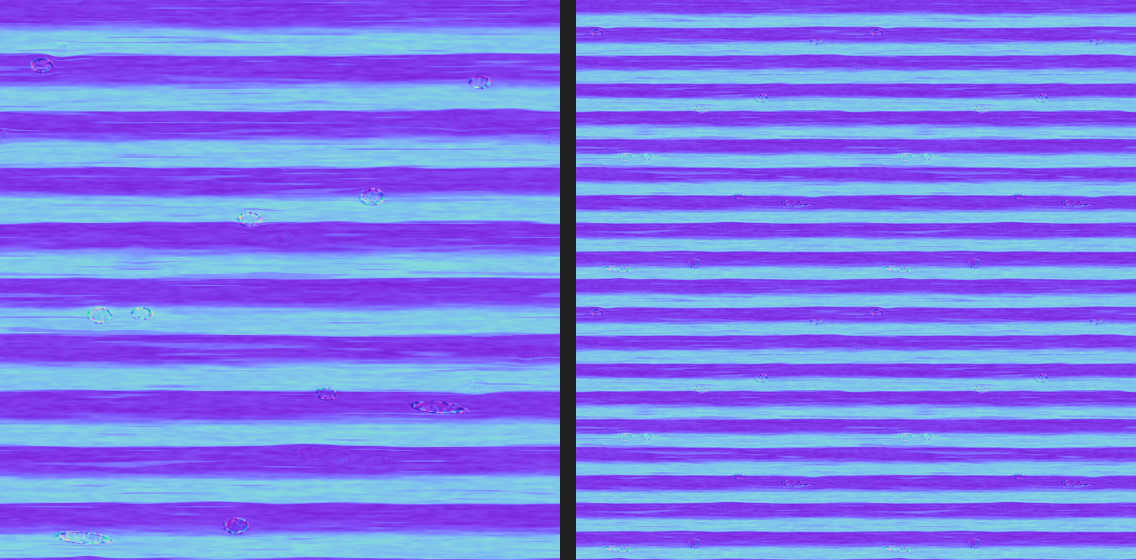
Left, the tile; right, the same tile 2 across and 2 down.
Write a three.js fragment shader that draws this texture map.

```glsl
// Tangent-space normal map of ten stacked horizontal timber logs.
// Each log is a rounded slope profile, roughened by stretched wood fibres
// and scattered knots; the final normal is packed into RGB.
varying vec2 vUv;

const float LOGS = 10.0;
const int KNOTS = 20;
const float UPPER_SLOPE = -0.56;
const float LOWER_SLOPE = 0.57;

float hash(vec2 p) {
  vec3 q = fract(p.xyx * 0.1031);
  q += dot(q, q.yzx + 33.33);
  return fract((q.x + q.y) * q.z);
}

// One wrapped strand of 1D noise, shifted by its own random phase
float strand(float x, float count, float id) {
  float s = (x + hash(vec2(id, 7.0))) * count;
  float i = floor(s);
  float a = hash(vec2(mod(i, count), id));
  float b = hash(vec2(mod(i + 1.0, count), id));
  return mix(a, b, smoothstep(0.0, 1.0, s - i));
}

// Wrapped 2D noise made of blended strands; few cells across give long fibres
float fibre(vec2 uv, vec2 cells, float seed) {
  float y = uv.y * cells.y;
  float row = floor(y);
  float a = strand(uv.x, cells.x, mod(row, cells.y) + seed);
  float b = strand(uv.x, cells.x, mod(row + 1.0, cells.y) + seed);
  return mix(a, b, smoothstep(0.0, 1.0, y - row));
}

// Vertical slope over one log, q runs from its top (0) to its bottom (1)
float logSlope(float q) {
  float lower = smoothstep(0.36, 0.63, q) * (1.0 - smoothstep(0.955, 1.0, q));
  return mix(UPPER_SLOPE, LOWER_SLOPE, lower);
}

// Adds one knot: xy = rim slope, z = fibre deflection, w = roughness
vec4 knot(vec2 uv, float id) {
  float pick = hash(vec2(id, 91.0));
  vec2 centre = vec2(fract(id * 0.618 + 0.2 * pick + 0.1),
                     (mod(id * 3.0, LOGS) + hash(vec2(id, 43.0))) / LOGS);
  float isLong = step(mod(id, 7.0), 0.5);
  vec2 size = mix(vec2(0.023, 0.015), vec2(0.06, 0.013), isLong);
  size *= mix(0.8, 1.1, pick);
  float strength = mix(0.15, 1.0, step(mod(id, 2.0), 0.5));

  vec2 d = fract(uv - centre + 0.5) - 0.5;
  d.y += isLong * d.x * 0.08;
  vec2 e = d / size;
  float r = length(e);
  float rim = exp(-pow((r - 0.85) * 5.5, 2.0));
  float core = 1.0 - smoothstep(0.65, 1.0, r);
  vec2 outward = e / max(r, 0.05);
  vec2 slope = outward * rim * sin((r - 0.85) * 14.0) * 0.45 * strength;
  float deflect = -d.y * 0.55 * exp(-0.7 * r * r);
  return vec4(slope, deflect, (rim + 0.35 * core) * strength);
}

void main() {
  vec4 knots = vec4(0.0);
  for (int i = 0; i < KNOTS; i++) knots += knot(vUv, float(i));
  vec2 uv = vUv + vec2(0.0, knots.z);

  // Fibre layers from long and soft to short and fine
  float sway = fibre(uv, vec2(3.0, 20.0), 11.0) - 0.5;
  float coarse = fibre(uv, vec2(4.0, 130.0), 500.0) - 0.5;
  float medium = fibre(uv, vec2(12.0, 230.0), 900.0) - 0.5;
  float fine = fibre(uv, vec2(56.0, 300.0), 1400.0) - 0.5;
  float patches = fibre(uv, vec2(4.0, 30.0), 1900.0);

  // Rounded logs with fibrous edges
  float edge = 0.03 * sway + 0.035 * coarse + 0.05 * medium;
  float q = fract(1.0 - uv.y * LOGS + edge);
  float slope = logSlope(q);

  // Thin cracks flatten the slope, denser near the groove
  float groove = smoothstep(0.78, 0.97, q);
  float threshold = 0.86 - 0.16 * patches - 0.10 * groove;
  float crack = smoothstep(threshold, threshold + 0.2,
                           fibre(uv, vec2(7.0, 210.0), 2300.0));
  slope *= 1.0 - 0.75 * crack;
  slope += 0.10 * coarse + 0.17 * medium + 0.17 * fine;

  // Speckled bark inside knots
  vec2 speckle = vec2(fibre(vUv, vec2(256.0), 2900.0),
                      fibre(vUv, vec2(256.0), 3400.0)) - 0.5;
  vec2 grain = vec2(0.07 * fine + 0.04 * medium, slope);
  vec2 tilt = grain + knots.xy + speckle * knots.w * 1.3;
  tilt = clamp(tilt, -0.7, 0.7);

  vec3 normal = vec3(tilt, sqrt(max(1.0 - dot(tilt, tilt), 0.0)));
  gl_FragColor = vec4(normal * 0.5 + 0.5, 1.0);
}
```
